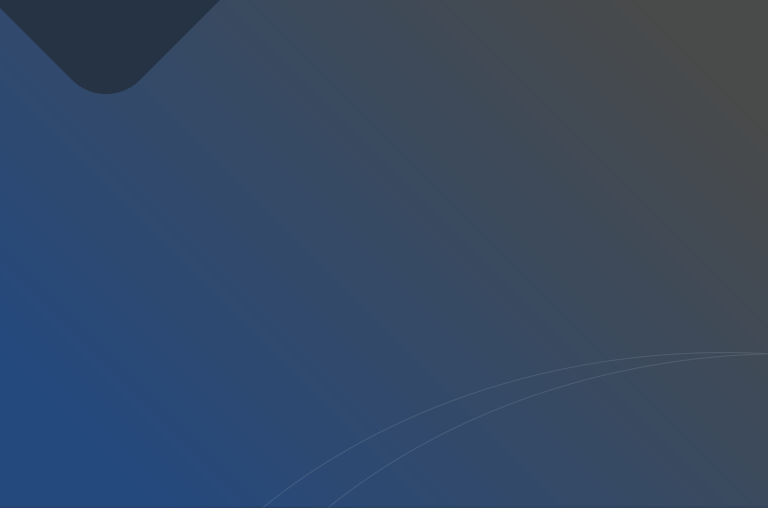
Reproduce this background procedurally as a Shadertoy shader.

```glsl
// Blue to warm grey diagonal gradient with a rounded dark diamond and two thin arcs.

// Signed distance to the lower rounded corner of a large diamond.
float diamondCorner(vec2 p, vec2 center, float radius) {
    vec2 d = p - center;
    vec2 q = vec2(d.x - d.y, -d.x - d.y) * 0.7071;
    return length(max(q, 0.0)) + min(max(q.x, q.y), 0.0) - radius;
}

// Approximate signed distance to an ellipse outline.
float ellipse(vec2 p, vec2 center, vec2 radii) {
    vec2 q = p - center;
    float k = length(q / radii);
    return k * (k - 1.0) / max(length(q / (radii * radii)), 1e-4);
}

// Antialiased coverage of the region where d is negative.
float coverage(float d, float pixel) {
    return clamp(0.5 - d / pixel, 0.0, 1.0);
}

void mainImage(out vec4 fragColor, in vec2 fragCoord) {
    // Canvas height is one unit
    vec2 p = fragCoord / iResolution.y;
    float aspect = iResolution.x / iResolution.y;
    float pixel = 1.0 / iResolution.y;

    // Diagonal gradient, level in both end corners
    float t = (p.x + p.y) / (aspect + 1.0);
    float blend = clamp((t - 0.12) / 0.78, 0.0, 1.0);
    vec3 color = mix(vec3(0.143, 0.287, 0.492), vec3(0.285, 0.290, 0.290), blend);

    // Thin arcs of one ellipse, shifted sideways, meeting at the right edge
    vec2 radii = vec2(1.280, 1.030);
    float outer = abs(ellipse(p, vec2(1.427, -0.724), radii));
    float inner = abs(ellipse(p, vec2(1.553, -0.726), radii));
    float arcs = max(coverage(outer - 0.001, pixel), coverage(inner - 0.001, pixel));
    color = mix(color, vec3(0.62, 0.69, 0.74), 0.19 * arcs);

    // Dark diamond hanging from the top
    vec3 slate = vec3(0.150, 0.200, 0.270);
    color = mix(color, slate, coverage(diamondCorner(p, vec2(0.2087, 0.9094), 0.0945), pixel));

    // Faint shade along the bottom edge
    color = mix(color, slate, 0.22 * coverage(p.y - 0.004, pixel));

    fragColor = vec4(color, 1.0);
}
```
